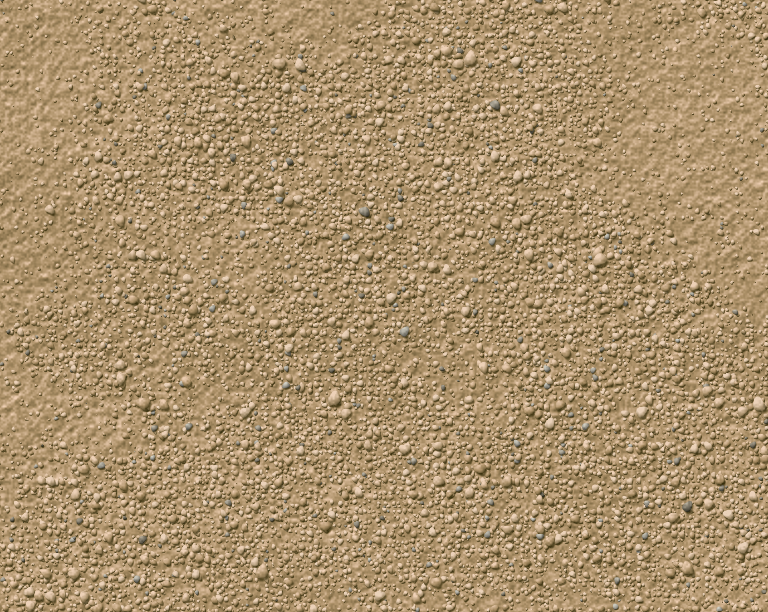
Reproduce this texture procedurally as a WebGL 2 fragment shader.

```glsl
#version 300 es
precision highp float;
// Dry sandy ground with drifts of small sunlit pebbles and short shadows.

#define SAND_TONE 0.695
#define STONE_TONE 0.725
#define SHADOW_TONE 0.27
#define STONE_CONTRAST 0.36
#define SAND_RELIEF 0.24
#define GRAIN 0.17
#define SHADOW_REACH 0.55
#define DRIFT_SCALE vec2(2.6, 3.8)
#define LIGHT vec3(-0.36, 0.66, 0.66)

uniform vec2 u_resolution;
out vec4 fragColor;

float hash(vec2 p) {
    return fract(sin(dot(p, vec2(127.1, 311.7))) * 43758.5453);
}

float noise(vec2 p) {
    vec2 i = floor(p), f = fract(p);
    f = f * f * (3.0 - 2.0 * f);
    return mix(mix(hash(i), hash(i + vec2(1, 0)), f.x),
               mix(hash(i + vec2(0, 1)), hash(i + vec2(1, 1)), f.x), f.y);
}

float fbm(vec2 p) {
    float sum = 0.0, amp = 0.53;
    for (int i = 0; i < 4; i++) {
        sum += amp * noise(p);
        p = mat2(1.6, 1.2, -1.2, 1.6) * p + 7.3;
        amp *= 0.5;
    }
    return sum;
}

// Slope of the noise towards the light
float relief(vec2 p) {
    vec2 toLight = 0.3 * normalize(LIGHT.xy);
    return noise(p - toLight) - noise(p + toLight);
}

mat2 rotation(float a) {
    return mat2(cos(a), sin(a), -sin(a), cos(a));
}

// Distance from a lumpy oval's centre; 1 at its rim
float ovalDistance(vec2 d, float radius, float turn) {
    vec2 e = rotation(turn) * d * vec2(0.87, 1.15);
    float lump = 1.0 + 0.11 * sin(3.0 * atan(e.y, e.x) + turn * 5.0);
    return length(e) / (radius * lump);
}

// One size class of pebbles laid over the surface (x: tone, y: greyness)
vec2 addStones(vec2 surface, vec2 p, float scale, float density, float seed) {
    vec2 q = p * scale, cell = floor(q);
    float pixel = scale / u_resolution.y;
    float shadow = 0.0, cover = 0.0, nearest = 9.0;
    vec2 stone = surface;
    for (int y = -1; y <= 1; y++)
    for (int x = -1; x <= 1; x++) {
        vec2 id = cell + vec2(x, y), key = id + seed;
        float presence = smoothstep(0.0, 0.08, density - hash(key + 31.7));
        float size = hash(key + 5.3);
        float radius = mix(0.27, 0.48, size * size) * presence;
        if (radius < 0.05) continue;
        vec2 centre = id + 0.2 + 0.6 * vec2(hash(key), hash(key + 17.1));
        vec2 d = q - centre;
        float turn = 6.2832 * hash(key + 43.9);

        // Cast shadow, shifted away from the light
        vec2 shift = normalize(LIGHT.xy) * radius * SHADOW_REACH;
        float s = ovalDistance(d + shift, radius, turn);
        shadow = max(shadow, 1.0 - smoothstep(0.65, 1.2, s));

        // Rounded, lit top
        float k = ovalDistance(d, radius, turn);
        if (k < nearest) {
            nearest = k;
            float soft = 0.6 * pixel / radius;
            cover = 1.0 - smoothstep(1.0 - soft, 1.0 + soft, k);
            vec3 normal = normalize(vec3(d / radius, sqrt(max(1.0 - k * k, 0.04))));
            float lit = dot(normal, LIGHT) - 0.42;
            float shade = hash(key + 71.3);
            float grey = step(0.95, hash(key + 89.1));
            stone.x = STONE_TONE + STONE_CONTRAST * lit
                    + 0.2 * (shade - 0.5) - 0.14 * grey;
            stone.y = 0.7 * grey + 0.25 * shade * shade;
        }
    }
    surface.x = mix(surface.x, SHADOW_TONE, 0.8 * shadow);
    return mix(surface, stone, cover);
}

// Deep shadow, sand and sunlit colours keyed by tone
vec3 earth(float tone) {
    vec3 dark = vec3(0.31, 0.26, 0.12);
    vec3 sand = vec3(0.68, 0.57, 0.41);
    vec3 pale = vec3(0.88, 0.76, 0.64);
    vec3 low = mix(dark, sand, max((tone - 0.31) / 0.37, -0.3));
    return tone < 0.68 ? low : mix(sand, pale, min((tone - 0.68) / 0.2, 1.3));
}

void main() {
    vec2 p = gl_FragCoord.xy / u_resolution.y;

    // Drifts where pebbles gather
    float drift = smoothstep(0.36, 0.63, fbm(rotation(0.3) * p * DRIFT_SCALE + 4.7));

    // Bare sand: broad tone, faint streaks and fine relief
    float tone = SAND_TONE + 0.09 * (fbm(p * 5.0 + 20.0) - 0.5);
    tone += 0.06 * relief(rotation(-0.25) * p * vec2(10.0, 55.0));
    tone += SAND_RELIEF * (relief(p * 75.0) * 0.6 + relief(p * 150.0 + 9.0));

    // Pebbles from fine to coarse
    vec2 surface = vec2(tone, 0.0);
    surface = addStones(surface, p, 125.0, 0.16 + 0.50 * drift, 11.0);
    surface = addStones(surface, p, 82.0, 0.07 + 0.50 * drift, 137.0);
    surface = addStones(surface, p, 54.0, 0.04 + 0.20 * drift, 259.0);
    surface = addStones(surface, p, 36.0, 0.035 + 0.04 * drift, 383.0);

    // Fine grain over everything
    surface.x += GRAIN * (noise(p * 310.0) - 0.5);

    vec3 color = earth(surface.x);
    float luma = dot(color, vec3(0.3, 0.59, 0.11));
    color = mix(color, luma * vec3(1.0, 1.0, 0.95), surface.y);
    fragColor = vec4(clamp(color, 0.0, 1.0), 1.0);
}
```
